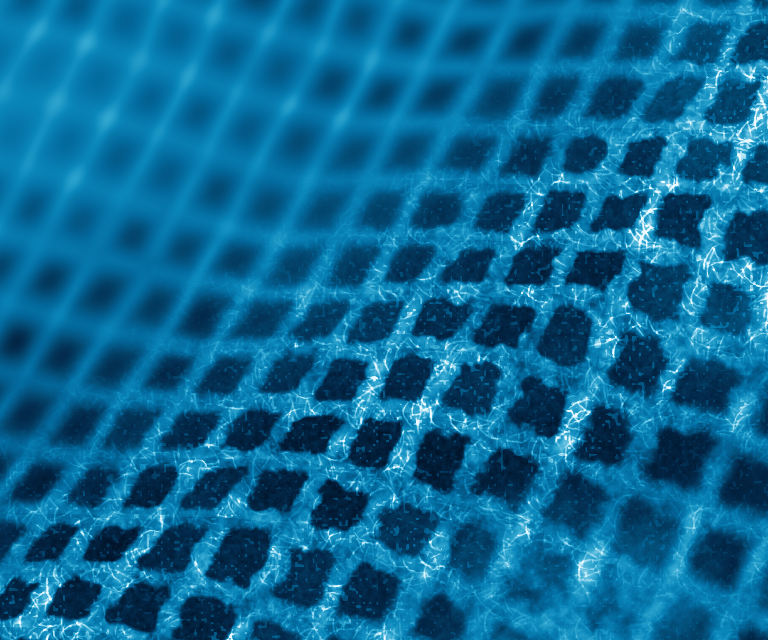
A Shadertoy shader for this texture:

```glsl
// Folded blue mesh fabric: skewed square holes, frayed fibres on a ridge, soft focus behind it.

// Lengths are in canvas heights, measured from the upper left
const vec2  CELL = vec2(0.0898, 0.0867);   // column and row spacing
const vec2  GRID_START = vec2(1.03, 0.0656);
const float COLUMN_LEAN = 0.482;
const vec2  HOLE_HALF = vec2(0.335, 0.345); // in cells
const float HOLE_ROUND = 0.13;
const float HAIR_CELL = 0.034;
const float HAIR_WIDTH = 0.0011;
const int   HAIR_LAYERS = 5;
const float HOLE_TONE = 0.95;
const float THREAD_TONE = 3.25;
const float TAU = 6.28319;
const vec3 SHADES[8] = vec3[8](
    vec3(0.00, 0.05, 0.12), vec3(0.01, 0.16, 0.29),
    vec3(0.01, 0.29, 0.45), vec3(0.01, 0.41, 0.61),
    vec3(0.04, 0.53, 0.73), vec3(0.20, 0.66, 0.82),
    vec3(0.58, 0.84, 0.93), vec3(0.93, 0.98, 1.00));

vec3 hash3(vec2 p) {
    vec3 h = fract(p.xyx * vec3(0.1031, 0.1030, 0.0973));
    h += dot(h, h.yxz + 33.33);
    return fract((h.xxy + h.yzz) * h.zyx);
}

float noise(vec2 p) {
    vec2 i = floor(p), f = fract(p);
    f = f * f * (3.0 - 2.0 * f);
    return mix(mix(hash3(i).x, hash3(i + vec2(1, 0)).x, f.x),
               mix(hash3(i + vec2(0, 1)).x, hash3(i + vec2(1, 1)).x, f.x), f.y);
}

float fbm(vec2 p) {
    float sum = 0.0, amp = 0.5;
    for (int i = 0; i < 4; i++) {
        sum += amp * noise(p);
        p = mat2(1.6, 1.2, -1.2, 1.6) * p + 7.3;
        amp *= 0.5;
    }
    return sum;
}

// Zero on the left, x on the right, with a rounded bend of width w
float softRamp(float x, float w) { return 0.5 * (x + sqrt(x * x + w * w)); }

float glow(vec2 p, vec2 centre, vec2 size) {
    vec2 v = (p - centre) / size;
    return exp(-dot(v, v));
}

// Bent grid coordinates; holes are centred on whole numbers
vec2 meshCoords(vec2 p, float ridge) {
    float drop = 0.25 * softRamp(ridge - 0.117, 0.094);
    float rise = 0.235 * softRamp(0.734 - 0.9 * p.y - p.x, 0.047);
    float stretch = softRamp(ridge - 0.094, 0.234)
                  - softRamp(0.918 * p.y - 0.486, 0.234);
    return vec2((p.x + COLUMN_LEAN * p.y - GRID_START.x) / CELL.x - 3.52 * stretch,
                (p.y - drop + rise - GRID_START.y) / CELL.y);
}

// Short curved hairs scattered at random angles
float hairs(vec2 p, float pixel) {
    float total = 0.0;
    for (int layer = 0; layer < HAIR_LAYERS; layer++) {
        vec2 g = p / HAIR_CELL + float(layer) * vec2(17.37, 9.71);
        for (int k = 0; k < 9; k++) {
            vec2 id = floor(g) + vec2(k % 3 - 1, k / 3 - 1);
            vec3 h = hash3(id + float(layer) * 53.0);
            float a = TAU * 0.5 * h.z;
            vec2 v = g - id - h.xy;
            v = vec2(dot(v, vec2(cos(a), sin(a))), dot(v, vec2(-sin(a), cos(a))));
            v.y += (h.x - 0.5) * 1.4 * v.x * v.x;
            float reach = 0.35 + 0.5 * h.y;
            float line = 1.0 - smoothstep(0.0, HAIR_WIDTH + pixel, abs(v.y) * HAIR_CELL);
            total += line * (1.0 - smoothstep(0.5 * reach, reach, abs(v.x))) * (0.3 + 0.7 * h.x);
        }
    }
    return min(total, 1.6);
}

void mainImage(out vec4 fragColor, in vec2 fragCoord) {
    float pixel = 1.0 / iResolution.y;
    vec2 p = vec2(fragCoord.x, iResolution.y - fragCoord.y) * pixel;

    // Signed offset from the ridge sets the focus
    float ridge = p.x + 1.4 * p.y - 1.422;
    float blur = smoothstep(0.02, 0.75, -ridge);
    float farBlur = smoothstep(0.25, 0.9, ridge);
    float sharp = (1.0 - blur) * (1.0 - blur) * (1.0 - 0.6 * farBlur);
    float rough = fbm(p * 42.0), fine = fbm(p * 130.0), clump = noise(p * 17.0 + 4.0);

    // Mesh holes, blending to a smooth wave out of focus
    vec2 m = meshCoords(p, ridge);
    m += 0.16 * (vec2(noise(p * 9.0), noise(p * 9.0 + 31.0)) - 0.5);
    vec2 cell = floor(m + 0.5), q = m - cell;
    vec3 vary = hash3(cell + 40.0);
    vec2 box = abs(q) - HOLE_HALF - 0.05 * (vary.xy - 0.5) + HOLE_ROUND;
    float sd = length(max(box, 0.0)) + min(max(box.x, box.y), 0.0) - HOLE_ROUND;
    sd += (rough - 0.47) * 0.26 * sharp;
    float soft = 0.05 + 0.2 * blur + 0.09 * farBlur;
    float thread = smoothstep(-soft, soft, sd);
    vec2 wave = 0.5 + 0.5 * cos(TAU * m);
    thread = mix(thread, 1.0 - 1.1 * wave.x * wave.y, 0.75 * blur);

    // Cloth behind the holes, paler in the lower right folds
    float pale = glow(p, vec2(0.9, 0.93), vec2(0.2, 0.12)) + 0.5 * glow(p, vec2(1.14, 0.5), vec2(0.13, 0.1));
    float cornerGlow = glow(p, vec2(0.12, 0.14), vec2(0.38, 0.22));
    float holeTone = HOLE_TONE + 0.5 * (vary.z - 0.5) + 1.1 * (fine - 0.47) * sharp
                   + 0.75 * blur + 1.1 * cornerGlow + 3.2 * pale * rough;

    // Thread shading: bright upright strands and crossings
    float rightSide = smoothstep(-0.35, 0.15, ridge);
    float strand = smoothstep(0.28, 0.5, abs(q.x));
    float crossing = (1.0 - wave.x) * (1.0 - wave.y);
    float threadTone = THREAD_TONE + 0.25 * blur + 3.6 * (rough - 0.47) * sharp + 2.0 * (fine - 0.47) * sharp;
    threadTone += strand * (clump - 0.15) * mix(0.7, 2.1, rightSide);
    threadTone += crossing * crossing * blur * 1.5 * (noise(p * 8.0 + 11.0) - 0.2);
    threadTone += 0.45 * smoothstep(0.25, 0.5, q.y) * sharp;
    float tone = mix(holeTone, threadTone, thread);

    // Frayed fibres and specks in the focused band
    float fray = hairs(p + 0.006 * vec2(rough, fine), pixel);
    tone += fray * sharp * mix(0.25, 0.8 + 1.7 * clump, thread);
    tone += 1.8 * sharp * smoothstep(0.73, 0.85, noise(p * 190.0)) * (0.3 + 0.7 * clump);

    // Broad light and shade across the folds
    tone += 0.45 * cornerGlow - 0.65 * glow(p, vec2(0.02, 0.62), vec2(0.22, 0.2));
    tone += 0.7 * glow(p, vec2(1.16, 0.12), vec2(0.25, 0.25)) + 0.8 * pale * rough;
    tone -= 0.45 * glow(p, vec2(0.85, 0.73), vec2(0.3, 0.09));
    tone += 0.9 * (fbm(p * 4.5 + 3.0) - 0.47);

    tone = clamp(tone, 0.0, 6.99);
    int shade = int(tone);
    fragColor = vec4(mix(SHADES[shade], SHADES[shade + 1], fract(tone)), 1.0);
}
```
